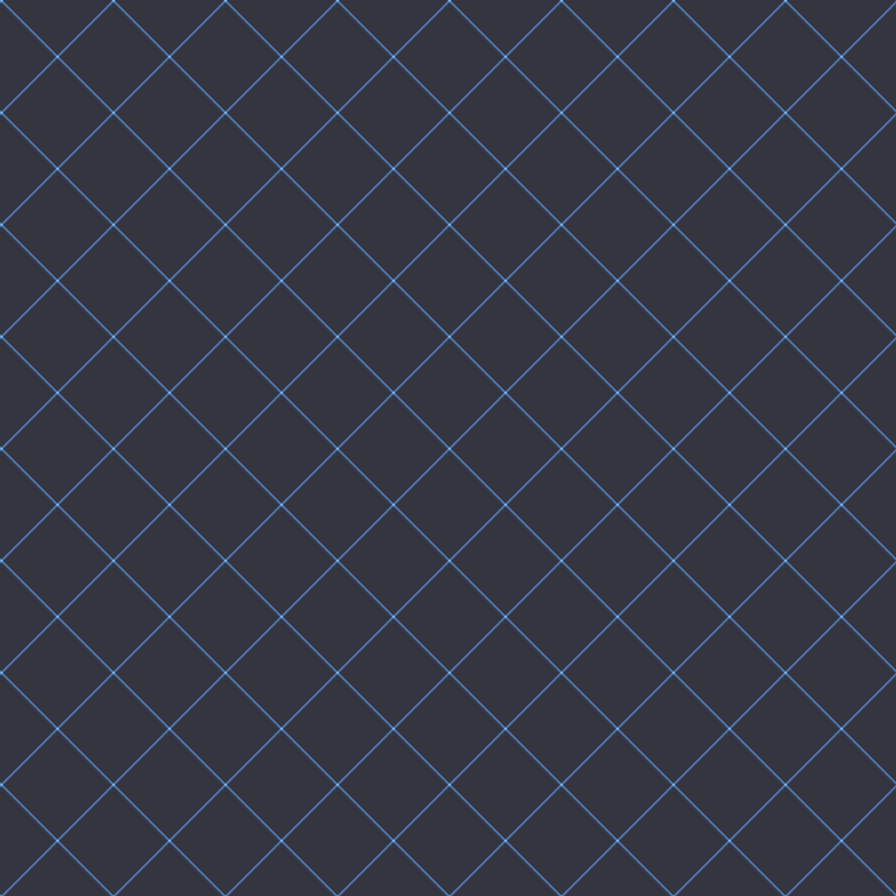
Write a Shadertoy shader that draws this pattern.

```glsl
#define REPEATS 8.0
#define LINE_WIDTH 0.00255
#define LATTICE_OFFSET vec2(0.0017, -0.0009)
#define GROUND_COLOR vec3(0.203, 0.208, 0.247)
#define LINE_COLOR vec3(0.295, 0.440, 0.655)
#define NODE_COLOR vec3(0.380, 0.760, 0.960)

// Distance to the nearest line of each diagonal family, in canvas units
vec2 diagonalDistances(vec2 p) {
    vec2 phase = REPEATS * vec2(p.x + p.y, p.x - p.y);
    return abs(fract(phase + 0.5) - 0.5) / (REPEATS * sqrt(2.0));
}

void mainImage(out vec4 fragColor, in vec2 fragCoord) {
    vec2 uv = fragCoord / iResolution.xy;
    float halfPixel = 0.5 / min(iResolution.x, iResolution.y);

    // Antialiased coverage of the two line families
    vec2 edgeDistance = diagonalDistances(uv - LATTICE_OFFSET) - 0.5 * LINE_WIDTH;
    vec2 coverage = 1.0 - smoothstep(-halfPixel, halfPixel, edgeDistance);

    // Lines over the ground, with bright nodes where they cross
    float lines = max(coverage.x, coverage.y);
    float nodes = coverage.x * coverage.y;
    vec3 color = mix(GROUND_COLOR, LINE_COLOR, lines);
    color = mix(color, NODE_COLOR, nodes);

    fragColor = vec4(color, 1.0);
}
```
